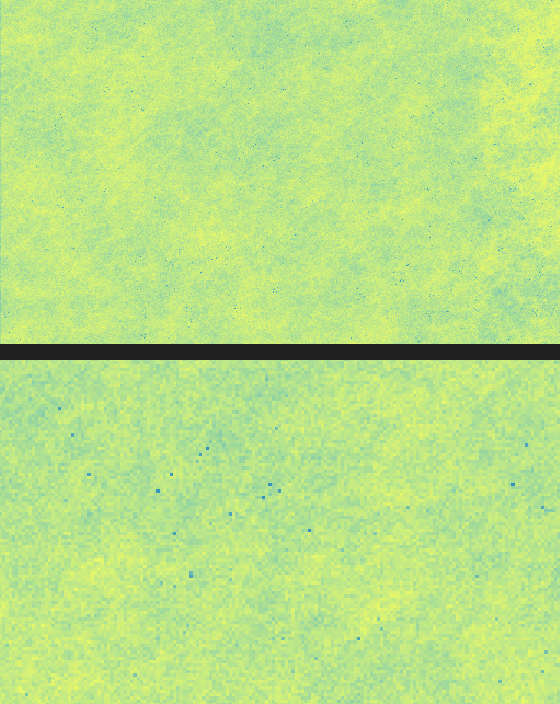
Top: the whole. Bottom: its middle third, enlarged.
A Shadertoy shader for this texture:

```glsl
// Speckled lime and teal mineral surface with square grains, soft clouds and blue flecks.

const float GRAIN_ROWS = 314.0;     // grains along the canvas height
const float BASE_TONE = 0.770;      // mean tone, equal to the red level
const float GRAIN_CONTRAST = 0.100;
const float CLOUD_CONTRAST = 0.078;
const float SHADE_BIAS = 1.16;      // dark side reaches further than the light side
const int CLOUD_LAYERS = 6;
const float CLOUD_SCALE = 4.0;
const float BAND_EDGE = 0.858;      // left border of the bright band, share of width
const float FLECK_SCALE = 13.0;
const float FLECK_DENSITY = 0.09;
const float STRAY_FLECKS = 0.0012;

const vec3 BLUE = vec3(0.20, 0.57, 0.74);
const vec3 TEAL = vec3(0.52, 0.80, 0.67);
const vec3 LIME = vec3(0.75, 0.91, 0.53);
const vec3 YELLOW = vec3(0.91, 0.97, 0.41);

vec2 hash2(vec2 p) {
    vec3 q = fract(p.xyx * vec3(0.1031, 0.1030, 0.0973));
    q += dot(q, q.yzx + 33.33);
    return fract((q.xx + q.yz) * q.zy);
}

// Distance to the nearest scattered point.
float cellular(vec2 p) {
    vec2 cell = floor(p);
    float nearest = 4.0;
    for (int y = -1; y <= 1; y++) {
        for (int x = -1; x <= 1; x++) {
            vec2 site = cell + vec2(x, y);
            vec2 away = site + hash2(site + 71.0) - p;
            nearest = min(nearest, dot(away, away));
        }
    }
    return sqrt(nearest);
}

// Layered cellular clouds, drawn out along a gently rising direction.
float clouds(vec2 p) {
    p = mat2(0.95, -0.31, 0.31, 0.95) * p * vec2(0.85, 1.15);
    float sum = 0.0;
    float scale = CLOUD_SCALE;
    for (int i = 0; i < CLOUD_LAYERS; i++) {
        sum += cellular(p * scale + 17.3 * float(i + 1)) - 0.47;
        p = mat2(0.96, 0.28, -0.28, 0.96) * p;
        scale *= 2.1;
    }
    return sum;
}

float softSpot(vec2 p, vec2 centre, vec2 radius) {
    vec2 d = (p - centre) / radius;
    return exp(-dot(d, d));
}

// Piecewise ramp indexed by the red level.
vec3 palette(float tone) {
    vec3 colour = mix(BLUE, TEAL, smoothstep(BLUE.r, TEAL.r, tone));
    colour = mix(colour, LIME, clamp((tone - TEAL.r) / (LIME.r - TEAL.r), 0.0, 1.0));
    return mix(colour, YELLOW, clamp((tone - LIME.r) / (YELLOW.r - LIME.r), 0.0, 1.0));
}

void mainImage(out vec4 fragColor, in vec2 fragCoord) {
    // Snap to square grains, then work in canvas units.
    vec2 grainId = floor(fragCoord / iResolution.y * GRAIN_ROWS);
    vec2 p = (grainId + 0.5) / GRAIN_ROWS;
    vec2 share = vec2(p.x * iResolution.y / iResolution.x, p.y);

    // Broad tints: bright right band, greener middle, pale lower corner.
    float band = smoothstep(BAND_EDGE - 0.008, BAND_EDGE + 0.012, share.x);
    float upper = smoothstep(0.22, 0.50, share.y);
    float tint = 0.055 * band * upper;
    tint -= 0.035 * softSpot(share, vec2(0.44, 0.84), vec2(0.14, 0.28));
    tint -= 0.025 * softSpot(share, vec2(0.80, 0.60), vec2(0.08, 0.45));
    tint += 0.035 * softSpot(share, vec2(0.77, 0.17), vec2(0.08, 0.09));
    tint -= 0.025 * softSpot(share, vec2(0.95, 0.08), vec2(0.12, 0.18));

    // Clouds and single grain variation.
    vec2 random = hash2(grainId + 5.0);
    float cloud = CLOUD_CONTRAST * (1.0 + 0.4 * band) * clouds(p);
    float detail = cloud + GRAIN_CONTRAST * (random.x + random.y - 1.0);
    detail *= detail < 0.0 ? SHADE_BIAS : 1.0;
    float tone = BASE_TONE + tint + detail;

    // Blue flecks gather around scattered points, more often on the right.
    float cluster = smoothstep(0.25, 0.0, cellular(p * FLECK_SCALE + 3.7));
    float gate = smoothstep(0.55, 0.25, cellular(p * 3.1 + 8.2));
    gate = max(gate, 0.8 * smoothstep(0.70, 0.82, share.x));
    vec2 fleck = hash2(grainId + 911.0);
    float chance = STRAY_FLECKS + FLECK_DENSITY * cluster * gate;
    tone -= step(fleck.x, chance) * mix(0.12, 0.48, fleck.y);

    // Thin cool rim on the left side.
    tone -= 0.12 * (1.0 - step(1.0, grainId.x));

    fragColor = vec4(palette(clamp(tone, BLUE.r, YELLOW.r)), 1.0);
}
```
